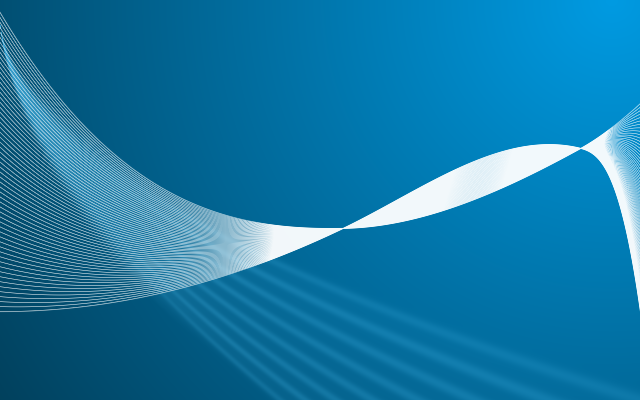
Write a WebGL 1 fragment shader that draws this background.

```glsl
precision highp float;
// A blue radial gradient crossed by a twisted ribbon of fine white lines,
// with a soft sheet of blurred streaks fanning out beneath it. The ribbon
// blends two Hermite border curves; its lines are box filtered per pixel.

uniform vec2 u_resolution;

#define ASPECT 1.6
#define LINE_COUNT 60.0
#define LINE_WIDTH 0.00138
#define LINE_OPACITY 0.95
#define STREAK_COUNT 7.0
#define STREAK_GAIN 0.22
#define GLOW_GAIN 0.6
#define GLOW_FALLOFF 0.25

const vec3 BRIGHT_BLUE = vec3(0.0, 0.605, 0.885);
const vec3 DEEP_BLUE = vec3(0.005, 0.25, 0.36);
const vec3 GLOW_BLUE = vec3(0.3, 0.76, 0.96);
const vec2 LIGHT_CENTER = vec2(1.53, 1.0);

// Cubic through two points with given slopes, for both borders at once
vec2 hermite(float x, float x0, float x1, vec2 y0, vec2 y1, vec2 m0, vec2 m1) {
  float w = x1 - x0;
  float t = (x - x0) / w;
  float s = 1.0 - t;
  return y0 * (1.0 + 2.0 * t) * s * s + y1 * t * t * (3.0 - 2.0 * t)
       + w * t * s * (m0 * s - m1 * t);
}

// Heights of the two ribbon borders, which cross at both inner knots
vec2 ribbonBorders(float x) {
  const float knotA = 0.858;
  const float knotB = 1.452;
  vec2 crossA = vec2(0.429);
  vec2 crossB = vec2(0.629);
  vec2 slopeA = vec2(0.02, 0.48);
  vec2 slopeB = vec2(0.55, -0.25);
  if (x < knotA)
    return hermite(x, 0.0, knotA, vec2(0.969, 0.221), crossA, vec2(-1.68, 0.0), slopeA);
  if (x < knotB)
    return hermite(x, knotA, knotB, crossA, crossB, slopeA, slopeB);
  return hermite(x, knotB, ASPECT, crossB, vec2(0.74, 0.229), slopeB, vec2(0.9, -7.0));
}

// Integral of a unit-period pulse train centred on the integers
float pulseIntegral(float x, float duty) {
  x += 0.5 * duty;
  return floor(x) * duty + min(fract(x), duty);
}

// Coverage of the ribbon lines at p
float ribbon(vec2 p, float pixel) {
  vec2 border = ribbonBorders(p.x);
  vec2 slopes = (ribbonBorders(p.x + 0.001) - ribbonBorders(p.x - 0.001)) / 0.002;
  float gap = border.y - border.x;
  float safeGap = (gap < 0.0 ? -1.0 : 1.0) * max(abs(gap), 0.0001);
  float t = clamp((p.y - border.x) / safeGap, 0.0, 1.0);

  // Convert vertical measures to distances across the lines
  float slope = mix(slopes.x, slopes.y, t);
  float across = inversesqrt(1.0 + slope * slope);
  float spacing = abs(safeGap) * across / LINE_COUNT;
  float duty = min(LINE_WIDTH / spacing, 1.0);
  float footprint = pixel / spacing;
  float phase = t * LINE_COUNT;
  float lines = (pulseIntegral(phase + 0.5 * footprint, duty)
               - pulseIntegral(phase - 0.5 * footprint, duty)) / footprint;

  float middle = 0.5 * (border.x + border.y);
  float inside = (0.5 * abs(gap) - abs(p.y - middle)) * across + LINE_WIDTH;
  return lines * smoothstep(-0.5 * pixel, 0.5 * pixel, inside);
}

// Strength of the blurred sheet spreading from the upper left
float streaks(vec2 p) {
  float x = max(p.x, 0.001);
  float depth = 0.958 - p.y;
  float upper = 0.745 * pow(x, 0.527);
  float lower = 1.18 * pow(x, 0.603);
  float t = (depth - upper) / (lower - upper + 0.008);
  float spread = smoothstep(0.0, 0.6, x);
  float soft = mix(0.5, 0.09, spread);
  float sheet = smoothstep(-soft, soft * 0.5, t)
              * (1.0 - smoothstep(1.0 - soft * 0.5, 1.0 + soft, t));
  float wave = 0.5 + 0.5 * cos(6.28318 * STREAK_COUNT * t);
  float pulse = mix(0.6, 0.15 + 0.85 * wave * wave, smoothstep(0.15, 0.6, x));
  return sheet * (GLOW_GAIN * exp(-x / GLOW_FALLOFF) + STREAK_GAIN * pulse);
}

void main() {
  vec2 p = gl_FragCoord.xy / u_resolution * vec2(ASPECT, 1.0);
  float pixel = 1.0 / u_resolution.y;

  // Background light
  float falloff = clamp(distance(p, LIGHT_CENTER) / 1.84, 0.0, 1.0);
  vec3 color = mix(BRIGHT_BLUE, DEEP_BLUE, falloff);

  // Soft streaks, then the ribbon on top
  color = mix(color, GLOW_BLUE, streaks(p));
  color = mix(color, vec3(1.0), LINE_OPACITY * ribbon(p, pixel));
  gl_FragColor = vec4(color, 1.0);
}
```
